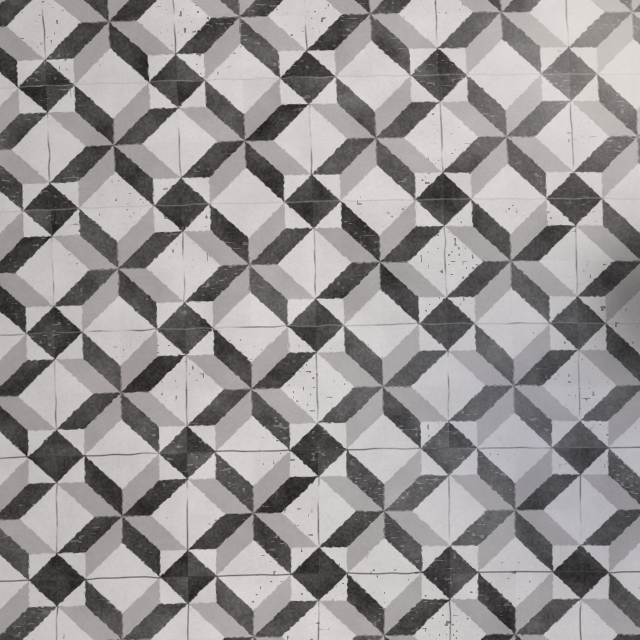
Write a Shadertoy shader that draws this pattern.

```glsl
// Worn cement floor tiles: eight-armed pinwheel stars between pale diamonds and dark-hearted squares.

const vec2  TILE       = vec2(0.2046, 0.1945); // tile size in canvas units
const vec2  ORIGIN     = vec2(0.0892, 0.8841); // one tile corner
const vec2  BEND       = vec2(0.0284, 0.0247); // lens curvature of columns and rows
const float ARM        = 0.285;                // reach of a star arm, in tiles
const float SQUARE     = 0.5 - ARM;            // half width of the corner square
const float GROUT      = 0.0045;               // half width of a joint, in tiles
const float EDGE_ROUGH = 0.012;                // raggedness of the inlay edges
const vec3  PALE       = vec3(0.815, 0.797, 0.793);
const vec3  GREY       = vec3(0.660, 0.640, 0.636);
const vec3  DARK       = vec3(0.285, 0.275, 0.270);
const vec3  JOINT      = vec3(0.270, 0.255, 0.245);

float hash(vec2 p) {
    vec3 q = fract(p.xyx * vec3(0.1031, 0.1030, 0.0973));
    q += dot(q, q.yzx + 33.33);
    return fract((q.x + q.y) * q.z);
}

float noise(vec2 p) {
    vec2 i = floor(p), f = fract(p);
    f = f * f * (3.0 - 2.0 * f);
    return mix(mix(hash(i), hash(i + vec2(1, 0)), f.x),
               mix(hash(i + vec2(0, 1)), hash(i + vec2(1, 1)), f.x), f.y);
}

float fbm(vec2 p) {
    float sum = 0.0, gain = 0.5;
    for (int i = 0; i < 4; i++) {
        sum += gain * noise(p);
        p = p * 2.03 + 17.0;
        gain *= 0.5;
    }
    return sum / 0.9375;
}

// Coverage of the region where a signed distance is negative
float fill(float d, float aa) { return smoothstep(aa, -aa, d); }

// Soft round pool of light or shadow
float pool(vec2 uv, vec2 centre, float tightness) {
    vec2 d = uv - centre;
    return exp(-dot(d, d) * tightness);
}

vec2 toTiles(vec2 uv) {
    vec2 bent = uv;
    bent.x += BEND.x * (uv.y - 0.094) * (uv.y - 0.094);
    bent.y += BEND.y * (uv.x - 0.907) * (uv.x - 0.907) * (0.70 + 0.45 * uv.y);
    return (bent - ORIGIN) / TILE;
}

vec3 inlay(vec2 grid, float aa) {
    vec2 id = floor(grid);
    vec2 rough = vec2(noise(grid * 45.0), noise(grid * 45.0 + 91.0)) - 0.5;
    vec2 p = fract(grid) - 0.5 + rough * EDGE_ROUGH;
    vec2 q = abs(p);
    float a = max(q.x, q.y), b = min(q.x, q.y);

    // Star arms, alternately dark and grey, and the diamond at the tile corner
    float arm = fill(max(b - ARM, (a - b - SQUARE) * 0.7071), aa);
    float diamond = fill((1.0 - a - b - SQUARE) * 0.7071, aa);
    vec2 side = clamp(p / aa, -1.0, 1.0);
    float turn = side.x * side.y * clamp((q.x - q.y) / aa, -1.0, 1.0);
    float darkArm = 0.5 + 0.5 * turn;

    // Each inlaid piece has its own tone
    float piece = step(0.0, p.x) + 2.0 * step(0.0, p.y) + 4.0 * step(ARM, b);
    float tone = hash(id * 7.0 + piece * 3.7 + 2.0) - 0.5;
    float mottle = fbm(grid * 5.0) - 0.5;
    float grain = noise(grid * 65.0) - 0.5;
    vec3 dark = DARK + 0.13 * tone + 0.22 * mottle + 0.08 * grain;
    vec3 grey = GREY + 0.035 * tone + 0.06 * mottle + 0.025 * grain;
    vec3 pale = PALE + 0.025 * tone + 0.06 * mottle + 0.025 * grain;

    // Pale scuffs on the dark pieces, pits in the light ones
    float scuff = smoothstep(0.76, 0.92, noise(grid * vec2(28.0, 60.0) + 7.0));
    dark += 0.16 * scuff * smoothstep(0.48, 0.65, fbm(grid * 2.0 + 40.0));
    float pit = smoothstep(0.86, 0.96, noise(grid * 38.0 + 5.0));
    pale -= 0.30 * pit * smoothstep(0.50, 0.68, fbm(grid * 1.7 + 9.0));

    vec3 col = mix(pale, mix(grey, dark, darkArm), arm);
    return mix(col, dark - 0.02, diamond);
}

vec3 addJoints(vec3 col, vec2 grid, vec2 uv, float aa) {
    vec2 wander = vec2(noise(grid.yx * vec2(9.0, 3.0)), noise(grid * vec2(9.0, 3.0))) - 0.5;
    vec2 d = abs(fract(grid + wander * 0.012 + 0.5) - 0.5);
    vec2 gap = vec2(fill(d.x - GROUT, aa), fill(d.y - GROUT, aa));
    float wear = fbm(grid * 6.0 + 60.0);
    float rowDirt = smoothstep(0.60, 0.25, uv.y + 0.5 * (wear - 0.5));
    col = mix(col, JOINT, gap.x * smoothstep(0.2, 0.8, wear) * 0.75);
    vec3 rowColour = mix(vec3(0.68, 0.66, 0.65), JOINT, rowDirt);
    return mix(col, rowColour, gap.y * mix(0.45, 0.80, rowDirt));
}

void mainImage(out vec4 fragColor, in vec2 fragCoord) {
    vec2 uv = fragCoord / iResolution.xy;
    vec2 grid = toTiles(uv);
    float aa = max(1.0 / (iResolution.y * TILE.y), 0.006);

    vec3 col = addJoints(inlay(grid, aa), grid, uv, aa);

    // Uneven light: dim left edge, warm glare above, cool sheen and shade at right
    col *= 0.94 + 0.08 * smoothstep(0.0, 0.45, uv.x);
    col = mix(col, vec3(0.93, 0.90, 0.88), 0.45 * pool(uv, vec2(0.96, 0.92), 22.0));
    col = mix(col, vec3(0.62, 0.64, 0.71), 0.32 * pool(uv, vec2(0.80, 0.36), 28.0));
    col *= 1.0 - 0.38 * pool(uv, vec2(1.03, 0.52), 90.0);
    col *= 1.0 - vec3(0.14, 0.13, 0.10) * pool(uv, vec2(1.0, 0.2), 14.0);
    fragColor = vec4(clamp(col, 0.0, 1.0), 1.0);
}
```
